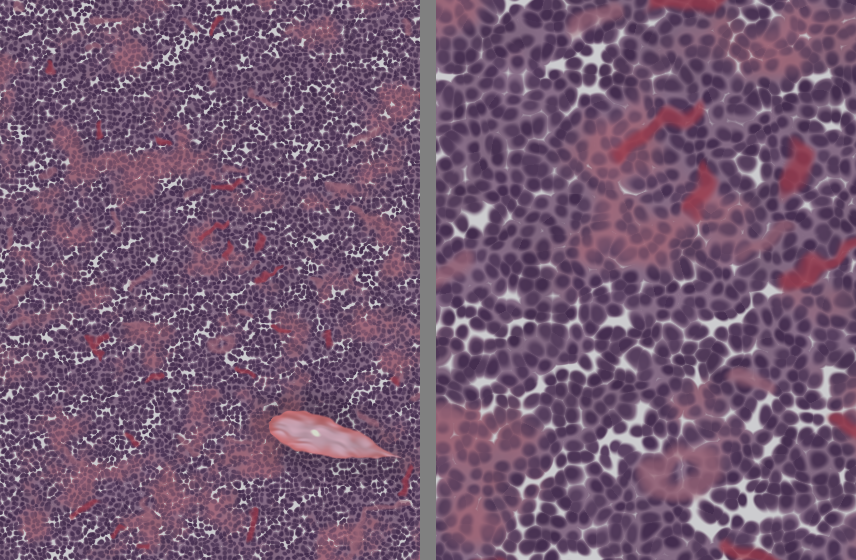
Left, the full canvas; right, a detail of the centre.
Write a WebGL 1 fragment shader that draws this texture.

```glsl
precision highp float;
uniform vec2 u_resolution;

const float CELLS = 116.0;         // nuclei per canvas height
const float JITTER = 0.85;
const float GAP_ANGLE = 0.45;
const vec2 GAP_SCALE = vec2(36.0, 85.0);
const float STREAK_GRID = 13.0;
const float STREAK_CHANCE = 0.42;
const vec2 VESSEL_START = vec2(0.482, 0.245);
const float VESSEL_ANGLE = -0.26;
const float VESSEL_LENGTH = 0.242;
const float VESSEL_WIDTH = 0.1;

const vec3 NUCLEUS = vec3(0.28, 0.19, 0.32);
const vec3 CYTOPLASM = vec3(0.51, 0.41, 0.51);
const vec3 STROMA = vec3(0.61, 0.40, 0.47);
const vec3 GAP = vec3(0.80, 0.80, 0.81);
const vec3 BLOOD = vec3(0.60, 0.22, 0.29);
const vec3 MUSCLE = vec3(0.75, 0.42, 0.44);
const vec3 WALL = vec3(0.74, 0.60, 0.66);
const vec3 LUMEN = vec3(0.84, 0.86, 0.80);

float hash(vec2 p) {
  return fract(sin(dot(p, vec2(127.1, 311.7))) * 43758.5453);
}

vec2 hash2(vec2 p) {
  return vec2(hash(p), hash(p + 57.3));
}

float noise(vec2 p) {
  vec2 i = floor(p), f = fract(p);
  f = f * f * (3.0 - 2.0 * f);
  return mix(mix(hash(i), hash(i + vec2(1, 0)), f.x),
             mix(hash(i + vec2(0, 1)), hash(i + vec2(1, 1)), f.x), f.y);
}

float fbm(vec2 p) {
  return 0.55 * noise(p) + 0.3 * noise(p * 2.1 + 7.0) + 0.15 * noise(p * 4.3 + 19.0);
}

vec2 rotate(vec2 p, float a) {
  return vec2(cos(a) * p.x + sin(a) * p.y, cos(a) * p.y - sin(a) * p.x);
}

float segment(vec2 p, vec2 a, vec2 b) {
  vec2 d = b - a;
  return length(p - a - d * clamp(dot(p - a, d) / dot(d, d), 0.0, 1.0));
}

// x: distance to the nearest nucleus centre, y: its random tint
vec2 nearestNucleus(vec2 p) {
  vec2 cell = floor(p), best = vec2(9.0, 0.0);
  for (int j = -1; j <= 1; j++) {
    for (int i = -1; i <= 1; i++) {
      vec2 id = cell + vec2(i, j);
      float d = length(id + 0.5 + JITTER * (hash2(id) - 0.5) - p);
      if (d < best.x) best = vec2(d, hash(id + 13.7));
    }
  }
  return best;
}

// x: pink strands, y: red capillaries, scattered with random direction
vec2 streaks(vec2 p) {
  vec2 g = p * STREAK_GRID, cell = floor(g), cover = vec2(0.0);
  for (int j = -1; j <= 1; j++) {
    for (int i = -1; i <= 1; i++) {
      vec2 id = cell + vec2(i, j);
      float kind = hash(id + 3.1);
      float angle = 6.2832 * hash(id + 8.4);
      vec2 arm = vec2(cos(angle), sin(angle)) * mix(0.06, 0.35, hash(id + 5.9));
      vec2 c = id + hash2(id + 21.0);
      float d = segment(g, c - arm, c + arm);
      float here = step(kind, STREAK_CHANCE) * (1.0 - smoothstep(0.02, 0.11, d));
      float red = step(kind, STREAK_CHANCE * 0.4);
      cover = max(cover, here * vec2(1.0 - red, red));
    }
  }
  return cover;
}

void main() {
  vec2 p = gl_FragCoord.xy / u_resolution.y;
  vec2 wobble = vec2(noise(p * 70.0), noise(p * 70.0 + 31.0)) - 0.5;

  // Lens-shaped vessel, blunt at the left and tapered to the right
  vec2 v = rotate(p - VESSEL_START, VESSEL_ANGLE);
  float t = clamp(v.x / VESSEL_LENGTH, 0.0, 1.0);
  float halfWidth = VESSEL_WIDTH * sqrt(t) * pow(1.0 - t, 1.2);
  float edge = length(vec2(v.x - t * VESSEL_LENGTH, v.y)) - halfWidth + 0.008 * wobble.x;
  float vessel = 1.0 - smoothstep(-0.003, 0.002, edge);
  float halo = (1.0 - smoothstep(0.0, 0.07, edge)) * (0.5 + noise(p * 14.0));

  // Packed nuclei over cytoplasm and pink stroma
  vec2 n = nearestNucleus((p + 0.006 * wobble) * CELLS);
  float patches = fbm(p * 17.0 + 4.0);
  float stroma = smoothstep(0.50, 0.78, patches);
  float nucleus = 1.0 - smoothstep(0.24, 0.66, n.x);
  nucleus *= mix(0.72, 1.08, n.y) * (1.0 - 0.5 * stroma);
  vec3 color = mix(CYTOPLASM, STROMA, stroma);
  color = mix(color, NUCLEUS, nucleus);
  color *= 0.94 + 0.14 * fbm(p * 45.0);

  // Slanted pale clefts between the cells
  float cleft = noise(rotate(p + 0.012 * wobble, GAP_ANGLE) * GAP_SCALE);
  float gap = smoothstep(0.60, 0.92, n.x + 0.75 * (cleft - 0.5) - 0.2 * stroma - 0.12 * halo);
  color = mix(color, GAP, gap);
  color *= 1.0 - 0.16 * clamp(halo, 0.0, 1.0);

  // Strands and capillaries
  vec2 bent = p + 0.012 * wobble;
  vec2 strand = streaks(bent);
  float ring = abs(length((bent - vec2(0.395, 0.385)) * vec2(0.8, 1.0)) - 0.012);
  float fibre = min(segment(bent, vec2(0.62, 0.0), vec2(0.655, 0.09)),
                    segment(bent, vec2(0.655, 0.09), vec2(0.725, 0.1)));
  float pink = 1.0 - smoothstep(0.002, 0.009, min(ring, fibre));
  color = mix(color, STROMA, 0.7 * max(strand.x, pink));
  color = mix(color, BLOOD, 0.75 * strand.y);

  // Vessel wall with wavy pale layers and a small lumen
  float layers = noise(vec2(v.x * 45.0, v.y * 150.0 + 3.0 * noise(p * 40.0)));
  float pale = smoothstep(0.006, 0.03, -edge + 0.014 * (layers - 0.5) + 0.016 * t);
  vec3 wall = mix(MUSCLE, WALL, pale) * (0.9 + 0.2 * layers);
  float lumen = length((v - vec2(0.086, 0.003)) * vec2(0.6, 1.0) + 0.006 * wobble);
  wall = mix(wall, LUMEN, 1.0 - smoothstep(0.003, 0.008, lumen));
  color = mix(color, wall, vessel);

  gl_FragColor = vec4(color, 1.0);
}
```
